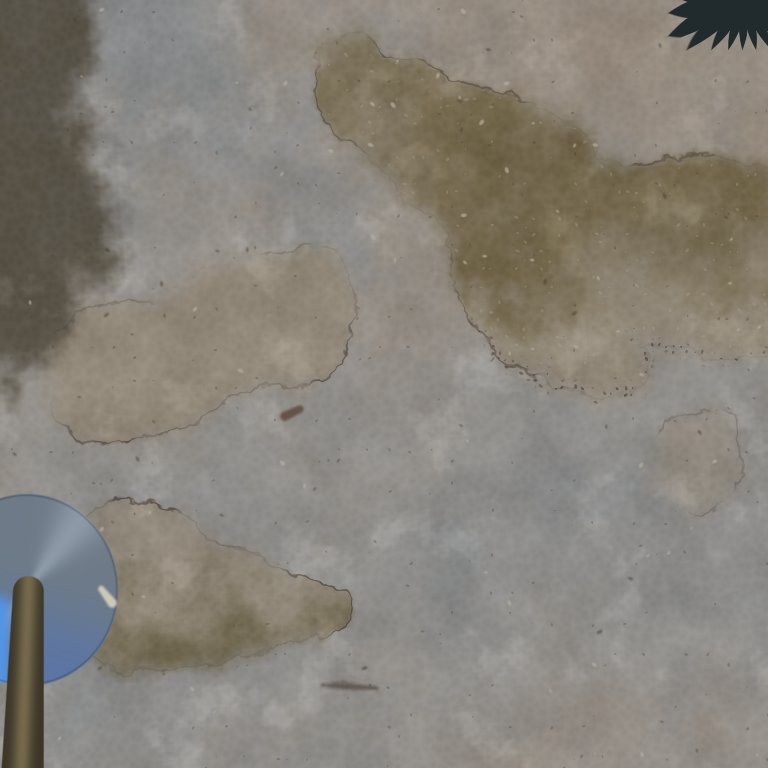
Give the GLSL for this texture, as a WebGL 1 fragment shader.

```glsl
precision highp float;
// Weathered concrete with olive and tan stains, a blue disc on a pole and a toothed shadow.
uniform vec2 u_resolution;

const vec3 CONCRETE = vec3(0.57, 0.56, 0.545);
const vec3 COOL_GREY = vec3(0.50, 0.515, 0.53);
const vec3 WARM_GREY = vec3(0.585, 0.54, 0.49);
const vec3 TAN = vec3(0.57, 0.53, 0.465);
const vec3 OLIVE = vec3(0.425, 0.38, 0.265);
const vec3 DAMP = vec3(0.31, 0.285, 0.235);
const vec3 RIM = vec3(0.27, 0.23, 0.19);
const vec3 SHADOW = vec3(0.13, 0.17, 0.18);
const vec3 CHIP = vec3(0.70, 0.68, 0.62);

float hash(vec2 p) {
  return fract(sin(dot(p, vec2(127.1, 311.7))) * 43758.5);
}

vec2 hash2(vec2 p) {
  return vec2(hash(p), hash(p + 17.3));
}

// Rotated, folded sine waves
float layeredSines(vec2 p) {
  float sum = 0.0, amplitude = 0.5;
  for (int i = 0; i < 6; i++) {
    p = mat2(0.8, 0.6, -0.6, 0.8) * p * 1.9 + 1.7;
    sum += amplitude * sin(p.x + 1.6 * sin(p.y));
    amplitude *= 0.62;
  }
  return sum;
}

// Distance to the nearest scattered point
float cellular(vec2 p) {
  float nearest = 2.0;
  for (int y = -1; y <= 1; y++) {
    for (int x = -1; x <= 1; x++) {
      vec2 id = floor(p) + vec2(float(x), float(y));
      nearest = min(nearest, length(id + hash2(id) - p));
    }
  }
  return nearest;
}

float cover(float d, float softness) {
  return 1.0 - smoothstep(-softness, softness, d);
}

// Sparse elongated grains, one per chosen cell
float grains(vec2 p, float scale, float density, float size) {
  vec2 id = floor(p * scale);
  vec2 q = fract(p * scale) - 0.3 - 0.4 * hash2(id);
  float a = 6.283 * hash(id + 5.1);
  q = mat2(cos(a), sin(a), -sin(a), cos(a)) * q;
  float d = length(q * vec2(1.0, 1.6)) - size * (0.4 + hash(id + 8.7));
  return cover(d, 0.07) * step(hash(id + 2.9), density);
}

float capsule(vec2 p, vec2 a, vec2 b, float ra, float rb) {
  vec2 axis = b - a;
  float t = clamp(dot(p - a, axis) / dot(axis, axis), 0.0, 1.0);
  return length(p - a - axis * t) - mix(ra, rb, t);
}

// Fills a stain; its edge is crisp and lined where rim is high, faded elsewhere
vec3 stain(vec3 base, vec3 fill, float d, float opacity, float rim) {
  vec3 color = mix(base, fill, opacity * cover(d, mix(0.03, 0.005, rim)));
  float line = 1.0 - smoothstep(0.0003, 0.0027, abs(d));
  float halo = cover(abs(d + 0.004), 0.012);
  return mix(color, RIM, rim * (0.65 * line + 0.12 * halo));
}

vec3 concrete(vec2 p, float clouds) {
  float warmth = smoothstep(0.5, 0.9, p.y) * smoothstep(0.4, 0.7, p.x);
  float cool = cover(capsule(p, vec2(0.2, 0.9), vec2(0.57, 0.58), 0.1, 0.03), 0.09);
  vec3 color = mix(CONCRETE, WARM_GREY, clamp(warmth + 0.5 * clouds, 0.0, 1.0));
  return mix(color, COOL_GREY, clamp(0.55 * cool - 0.5 * clouds - 0.6 * warmth, 0.0, 0.8));
}

vec3 drawDisc(vec3 base, vec2 p, float pixel) {
  vec2 q = (p - vec2(0.035, 0.232)) * vec2(1.05, 1.0);
  float d = length(q) - 0.125;
  float blue = 1.0 - smoothstep(-0.1, 0.05, q.y + 0.3 * q.x);
  vec3 color = mix(vec3(0.43, 0.48, 0.53), vec3(0.36, 0.46, 0.64), blue);
  color += 0.12 * pow(abs(cos(atan(q.y, q.x) - 0.9)), 24.0);
  float glow = cover(q.x + 0.025, 0.012) * cover(q.y + 0.01, 0.015);
  color = mix(color, vec3(0.32, 0.58, 0.90), glow);
  color = mix(color, SHADOW, 0.6 * cover(abs(d + 0.002), 0.003));
  float smear = capsule(p, vec2(0.132, 0.233), vec2(0.146, 0.215), 0.004, 0.006);
  color = mix(color, CHIP + 0.1, cover(smear, 0.003));
  return mix(base, color, cover(d, pixel));
}

vec3 drawPole(vec3 base, vec2 p, float pixel) {
  float d = capsule(p, vec2(0.037, 0.23), vec2(0.028, -0.05), 0.020, 0.029);
  float across = (p.x - mix(0.028, 0.037, p.y / 0.23)) / 0.025;
  vec3 color = mix(DAMP - 0.08, OLIVE + 0.03, exp(-4.0 * across * across));
  return mix(base, color, cover(d, pixel));
}

void main() {
  vec2 p = gl_FragCoord.xy / u_resolution;
  float pixel = 1.0 / u_resolution.y;
  float clouds = layeredSines(p * 3.2 + 4.0);
  float patches = layeredSines(p * 7.0 + 2.0);
  float mottle = layeredSines(p * 16.0);
  vec2 w = p + 0.016 * vec2(layeredSines(p * 11.0), layeredSines(p * 11.0 + 9.0));

  // Stain outlines
  float leftPatch = capsule(w, vec2(0.15, 0.512), vec2(0.378, 0.596), 0.085, 0.092);
  float lowPatch = capsule(w, vec2(0.19, 0.232), vec2(0.41, 0.205), 0.112, 0.045);
  float band = capsule(w, vec2(0.465, 0.89), vec2(0.67, 0.755), 0.066, 0.11);
  band = min(band, capsule(w, vec2(0.68, 0.7), vec2(0.96, 0.66), 0.105, 0.125));
  band = min(band, capsule(w, vec2(0.68, 0.63), vec2(0.77, 0.545), 0.09, 0.065));
  float damp = capsule(w, vec2(0.0, 1.0), vec2(0.01, 0.65), 0.13, 0.12) + 0.04 * patches;

  // Stain colours, the olive fading to tan below
  float broken = smoothstep(-0.2, 0.5, layeredSines(p * 9.0 + 6.0));
  float lower = 1.0 - smoothstep(0.54, 0.66, p.y + 0.05 * mottle);
  float facing = smoothstep(-0.05, 0.1, 0.56 - p.y + 0.5 * (p.x - 0.25));
  vec3 olive = mix(OLIVE, TAN, clamp(lower + 0.27 + 0.5 * patches, 0.0, 1.0));
  vec3 murky = mix(OLIVE, TAN, smoothstep(0.08, 0.3, p.y + 0.05 * mottle));
  vec3 color = concrete(p, clouds);
  color = stain(color, TAN, leftPatch, 0.85, max(facing, 0.4 * broken) * (0.4 + 0.6 * broken));
  color = stain(color, murky, lowPatch, 0.8, 0.25 + 0.75 * broken);
  color = stain(color, olive, band, 0.92, 0.15 + 0.6 * broken);
  color = stain(color, TAN, length(w - vec2(0.91, 0.405)) - 0.065, 0.5, 0.4 * broken);
  color = mix(color, DAMP, (0.85 + 0.15 * mottle) * cover(damp, 0.03));

  // Mottling, pores, grit and pale chips
  float inBand = cover(band, 0.01);
  color += 0.028 * mottle + 0.035 * (cellular(p * 90.0) - 0.5);
  color += 0.05 * smoothstep(0.3, 1.0, layeredSines(p * 12.0 + 3.0));
  float grit = 0.8 * grains(p, 26.0, 0.06, 0.07) + 0.5 * grains(p + 3.3, 75.0, 0.06, 0.14);
  grit += cover(abs(band) - 0.008, 0.006) * lower * grains(p, 110.0, 0.6, 0.24);
  color = mix(color, RIM, 0.6 * min(grit, 1.0));
  float chips = grains(p + 7.0, 34.0, 0.05 + 0.1 * inBand, 0.1);
  chips += 0.4 * inBand * grains(p, 90.0, 0.15, 0.2);
  color = mix(color, CHIP, 0.7 * chips);

  // Fallen leaf and dark scuff
  float leaf = capsule(p, vec2(0.371, 0.458), vec2(0.39, 0.467), 0.006, 0.005);
  color = mix(color, vec3(0.36, 0.27, 0.24), 0.8 * cover(leaf, 0.003));
  float scuff = capsule(p, vec2(0.42, 0.108), vec2(0.49, 0.104), 0.003, 0.001);
  color = mix(color, RIM, 0.6 * cover(scuff + 0.004 * mottle, 0.004));

  // Objects at the borders
  color = drawPole(drawDisc(color, p, pixel), p, pixel);
  vec2 q = p - vec2(0.97, 1.0);
  float teeth = abs(fract(atan(q.y, q.x) * 3.7) - 0.5);
  vec2 corner = abs(q) - vec2(0.075, 0.04) - 0.05 * teeth;
  color = mix(color, SHADOW, cover(max(corner.x, corner.y), 2.0 * pixel));
  gl_FragColor = vec4(color, 1.0);
}
```
